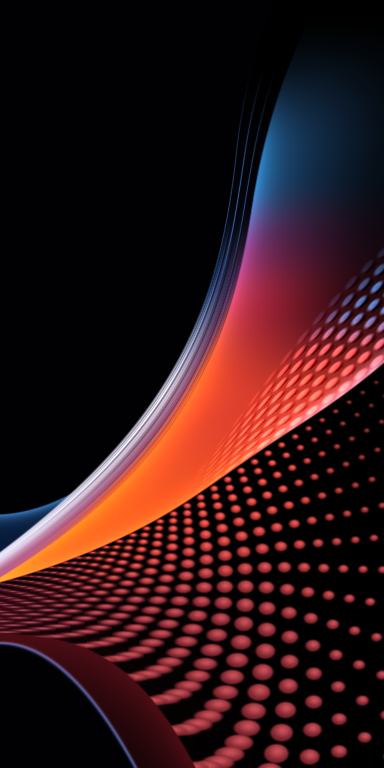
A Shadertoy shader for this background:

```glsl
// Glowing curved ribbon sweeping over a receding field of red beads on black.

const float ROWS = 19.0;
const float ROW_POWER = 1.3;

float hash(float n) { return fract(sin(n * 91.7) * 437.58); }

float noise(float x) {
    float f = fract(x);
    return mix(hash(floor(x)), hash(floor(x) + 1.0), f * f * (3.0 - 2.0 * f));
}

// Soft step whose width follows the pixel size
float cover(float d) {
    float w = max(fwidth(d), 1e-4);
    return smoothstep(-w, w, d);
}

// Sweeping curve: x as a function of height, with a flare near the top
float sweep(float y, float y0, float limit, float span, vec2 bend, float flareY, float flare) {
    float t = y - y0;
    float rise = max(y - flareY, 0.0);
    return limit - span * exp(-bend.x * t - bend.y * t * t) + flare * rise * rise;
}

float bell(float x, float center, float width) {
    float t = (x - center) / width;
    return exp(-t * t);
}

float lowerEdge(float x) {
    return 0.484 + 0.27 * x + 0.30 * x * x + 0.022 * bell(x, 0.68, 0.2);
}

float fieldDepth(float x) {
    return lowerEdge(x) - (0.345 - 0.1 * x - 0.85 * x * x);
}

float rowDepth(float row) { return pow(max(row, 0.0) / ROWS, ROW_POWER); }

// Beads in perspective rows below the ribbon
vec3 beadField(vec2 p, float aa) {
    float s = max((lowerEdge(p.x) - p.y) / fieldDepth(p.x), 0.0);
    float nearest = floor(pow(s, 1.0 / ROW_POWER) * ROWS);
    vec3 col = vec3(0.16, 0.025, 0.05) * exp(-p.x * 5.0) * smoothstep(0.0, 0.3, s);
    for (int k = -1; k <= 2; k++) {
        float row = nearest + float(k);
        if (row < 1.0) continue;
        float depth = rowDepth(row);
        float pitch = mix(0.034, 0.087, depth);
        float shift = row * 0.37;
        float x = (floor(p.x / pitch - shift) + 0.5 + shift) * pitch;
        float gap = fieldDepth(x) * (rowDepth(row + 1.0) - depth);
        float rx = mix(0.009, 0.041, depth) * (1.0 - 0.4 * smoothstep(0.6, 1.0, x));
        float ry = min(rx * 0.78, gap * 0.37);
        vec2 q = (p - vec2(x, lowerEdge(x) - depth * fieldDepth(x))) / vec2(rx, ry);
        float mask = 1.0 - smoothstep(1.0 - aa / ry, 1.0 + aa / ry, length(q));
        float light = exp(-1.6 * dot(q - vec2(0.1, 0.25), q - vec2(0.1, 0.25)));
        vec3 tint = mix(vec3(0.66, 0.16, 0.14), vec3(0.42, 0.1, 0.14), smoothstep(0.05, 0.5, depth));
        tint = mix(vec3(0.32, 0.07, 0.14), tint, smoothstep(0.0, 0.35, x));
        float dim = 1.0 - 0.55 * smoothstep(0.7, 1.0, x) * (1.0 - smoothstep(0.0, 0.4, depth));
        col = mix(col, (tint + vec3(0.36, 0.21, 0.2) * light) * dim, mask);
    }
    return col;
}

// Broad sheet: orange at the foot, crimson in the middle, navy at the top
vec3 sheetColor(vec2 p, float d) {
    vec3 col = mix(vec3(0.97, 0.36, 0.12), vec3(0.86, 0.24, 0.18), smoothstep(0.6, 0.95, p.y));
    col = mix(col, vec3(0.60, 0.12, 0.20), smoothstep(0.95, 1.22, p.y));
    col = mix(col, vec3(0.30, 0.12, 0.26), smoothstep(1.2, 1.4, p.y));
    col = mix(col, vec3(0.08, 0.19, 0.31), smoothstep(1.36, 1.55, p.y));
    col *= 1.0 - 0.75 * smoothstep(0.04, 0.36, d) * smoothstep(0.9, 1.25, p.y);
    vec3 glow = mix(vec3(0.35, 0.24, 0.0), vec3(0.35, 0.2, 0.4), smoothstep(1.0, 1.35, p.y));
    glow = mix(glow, vec3(0.12, 0.38, 0.55), smoothstep(1.33, 1.5, p.y));
    col += glow * exp(-d * 22.0) * (1.0 - smoothstep(1.5, 1.85, p.y));
    return col * (1.0 - smoothstep(1.6, 1.97, p.y));
}

// Raised bumps fanning out along the lower edge of the sheet
vec3 sheetBumps(vec2 p, float above) {
    float fan = 0.02 + 0.29 * smoothstep(0.35, 1.0, p.x);
    float v = above / fan * 8.0;
    float row = floor(v);
    vec2 q = vec2(fract(p.x / 0.042 + 0.5 * row + 0.3 * v), fract(v)) - 0.5;
    float spot = 1.0 - smoothstep(0.16, 0.42, length(q * vec2(0.85, 1.1)));
    float shade = 1.0 - smoothstep(0.1, 0.45, length(q + vec2(-0.15, 0.3)));
    float fade = smoothstep(0.45, 0.75, p.x) * (1.0 - smoothstep(5.0, 8.5, v));
    vec3 tint = mix(vec3(0.8, 0.32, 0.3), vec3(0.25, 0.5, 0.75), smoothstep(1.05, 1.2, p.y));
    return (tint * spot - 0.15 * shade) * fade;
}

// Fine streaks: pale at the foot, blue threads on black at the top
vec3 bandColor(float u, float y) {
    float streak = 0.65 * noise(u * 17.0 + 2.0) + 0.35 * noise(u * 43.0);
    vec3 pale = mix(vec3(0.92, 0.9, 0.98), vec3(0.72, 0.38, 0.55), smoothstep(0.15, 0.75, u));
    vec3 warm = mix(pale, vec3(0.95, 0.38, 0.16), smoothstep(0.62, 1.0, u) * smoothstep(0.5, 0.75, y));
    vec3 col = warm * mix(1.0, 0.5 + 0.7 * streak, smoothstep(0.5, 0.9, y));
    vec3 cool = mix(vec3(0.2, 0.4, 0.7), vec3(0.42, 0.2, 0.42), u) * (0.25 + 0.8 * streak);
    col = mix(col, cool, smoothstep(0.95, 1.3, y));
    float thread = pow(0.5 + 0.5 * cos(6.2832 * u * 3.0), 14.0) * (1.0 - 0.6 * u);
    vec3 dark = vec3(0.01, 0.015, 0.04) + vec3(0.25, 0.42, 0.68) * thread;
    col = mix(col, dark, smoothstep(1.2, 1.48, y));
    return col * (1.0 - smoothstep(1.45, 1.85, y));
}

void mainImage(out vec4 fragColor, in vec2 fragCoord) {
    vec2 p = fragCoord / iResolution.xy * vec2(1.0, 2.0);
    float aa = 1.5 / iResolution.x;
    float outer = sweep(p.y, 0.724, 0.64, 0.445, vec2(2.4, 1.0), 1.6, 0.5);
    float inner = sweep(p.y, 0.495, 0.70, 0.70, vec2(2.35, 0.55), 1.45, 0.45);
    float above = p.y - lowerEdge(p.x);
    vec3 col = beadField(p, aa);

    // Glossy red lip and the dark disc with a blue rim
    float lip = 0.35 - 0.05 * p.x - 2.45 * p.x * p.x * p.x - p.y;
    float rim = 0.325 - 2.6 * p.x * p.x - p.y;
    col = mix(col, vec3(0.30, 0.05, 0.08) * exp(-max(lip, 0.0) * 5.0), cover(lip));
    col = mix(col, vec3(0.005, 0.005, 0.012), cover(rim));
    col += vec3(0.25, 0.33, 0.55) * bell(rim / (1.0 + 4.0 * p.x), 0.0, 0.004);

    // Blue fold behind the foot of the ribbon
    float fold = 0.66 + 0.05 * p.x + 1.3 * p.x * p.x - p.y;
    vec3 foldColor = vec3(0.03, 0.10, 0.22) + vec3(0.2, 0.4, 0.55) * exp(-abs(fold) * 70.0);
    vec3 ribbon = mix(vec3(0.005, 0.005, 0.01), foldColor, cover(fold));

    // Streaked band, then the sheet with its bumps and bright lower edge
    float u = clamp((p.x - outer) / (inner - outer), 0.0, 1.0);
    ribbon = mix(ribbon, bandColor(u, p.y), cover(p.x - outer));
    vec3 sheet = sheetColor(p, max(p.x - inner, 0.0)) + sheetBumps(p, max(above, 0.0));
    vec3 edgeTint = mix(vec3(0.5, 0.2, 0.08), vec3(0.65, 0.6, 0.8), smoothstep(0.5, 0.95, p.x));
    sheet += edgeTint * exp(-max(above, 0.0) * 55.0);
    ribbon = mix(ribbon, sheet, cover(p.x - inner));
    col = mix(col, ribbon, cover(above));
    fragColor = vec4(clamp(col, 0.0, 1.0), 1.0);
}
```
